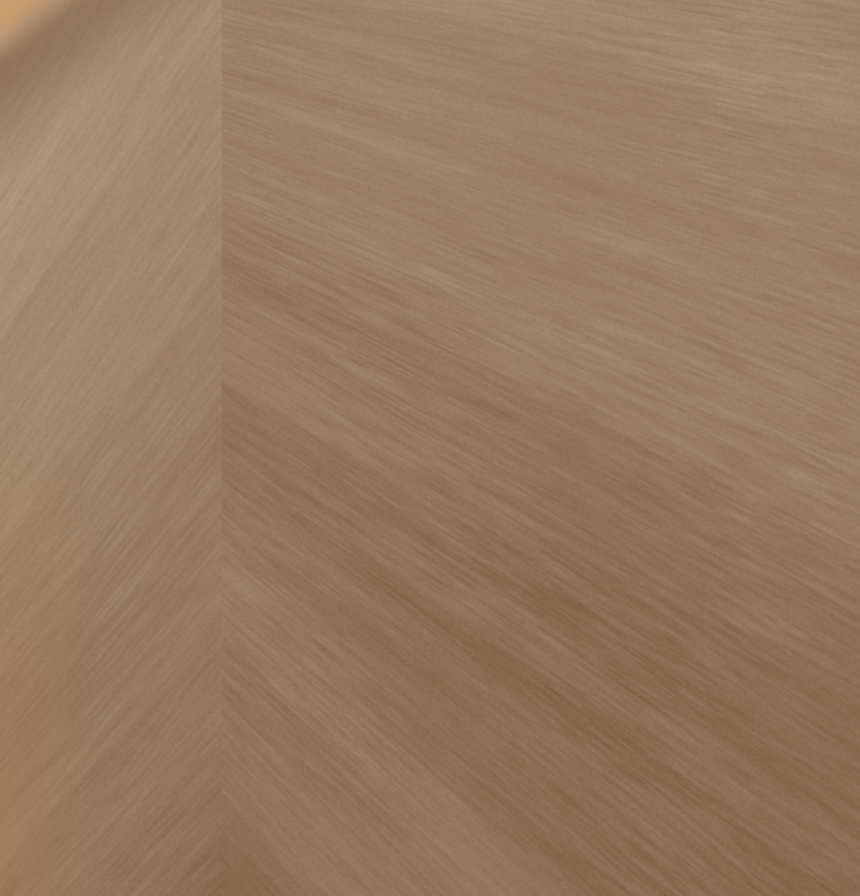
Give the GLSL for this texture, as a WebGL 2 fragment shader.

```glsl
#version 300 es
precision highp float;
// Two wood veneer panels meeting at a vertical seam, with opposed fanning grain.
// Each panel reads layered value noise in polar coordinates about a far pivot,
// so bands and fibres spread gently; soft light and a bright corner go on top.

uniform vec2 u_resolution;
out vec4 outColor;

// Lengths are in canvas heights.
const float SEAM_X = 0.2474;
const float SEAM_SOFTNESS = 0.0012;
const vec2 LEFT_PIVOT = vec2(-1.60, -1.83);
const vec2 RIGHT_PIVOT = vec2(-0.755, 1.224);
const float LEFT_DENSITY = 1.75;   // grain lines per angle, relative
const float RIGHT_DENSITY = 1.0;

const vec3 DARK_WOOD = vec3(0.540, 0.424, 0.325);
const vec3 LIGHT_WOOD = vec3(0.640, 0.540, 0.440);
const vec3 WARM_EDGE = vec3(0.670, 0.495, 0.325);
const vec3 CORNER_GLOW = vec3(0.800, 0.620, 0.420);
const vec3 CORNER_SHADE = vec3(0.450, 0.330, 0.230);

const float BAND_STRENGTH = 0.42;
const float STREAK_STRENGTH = 0.16;
const float FIBRE_STRENGTH = 0.50;
const float FIBRE_STRETCH = 0.048;  // smaller makes longer fibres
const float MOTTLE_STRENGTH = 0.18;
const float GRIT_STRENGTH = 0.20;

// Integer hash to 0..1
float hash(vec2 cell) {
    uvec2 q = uvec2(ivec2(cell)) * uvec2(1597u, 3643u);
    uint n = (q.x ^ (q.y << 7)) * 12289u;
    n = (n ^ (n >> 15)) * 40503u;
    n = (n ^ (n >> 13)) * 60493u;
    return float((n ^ (n >> 16)) & 65535u) / 65535.0;
}

// Smooth value noise, centred on zero
float noise(vec2 p) {
    vec2 i = floor(p);
    vec2 f = fract(p);
    f = f * f * (3.0 - 2.0 * f);
    float low = mix(hash(i), hash(i + vec2(1.0, 0.0)), f.x);
    float high = mix(hash(i + vec2(0.0, 1.0)), hash(i + 1.0), f.x);
    return mix(low, high, f.y) - 0.5;
}

// Grain along rays from the pivot: wide bands, streaks, then fine fibres
float grain(vec2 p, vec2 pivot, float density, float seed) {
    vec2 ray = p - pivot;
    float along = length(ray);
    float across = atan(ray.y, ray.x) * density;
    across += 0.006 * noise(vec2(along * 3.0, across * 6.0) + seed);

    float bands = noise(vec2(across * 17.0, along * 1.0) + seed)
                + 0.7 * noise(vec2(across * 41.0, along * 1.7) + seed * 2.0);
    float streaks = noise(vec2(across * 95.0, along * 2.6) + seed * 3.0)
                  + 0.7 * noise(vec2(across * 210.0, along * 6.0) + seed * 4.0);
    float fibres = 0.0;
    float frequency = 400.0;
    for (int k = 0; k < 3; k++) {
        fibres += noise(vec2(across * frequency, along * frequency * FIBRE_STRETCH)
                        + seed * float(5 + k)) * 0.5;
        frequency *= 1.35;
    }
    // Fibres stand out in patches
    float patches = 0.85 + 0.7 * noise(vec2(across * 12.0, along * 5.0) + seed * 9.0);
    return BAND_STRENGTH * bands + STREAK_STRENGTH * streaks
         + FIBRE_STRENGTH * fibres * patches;
}

void main() {
    vec2 p = gl_FragCoord.xy / u_resolution.y;

    // Broad light on each panel, plus its grain
    float leftTone = 0.32 + 1.05 * p.y - 1.40 * p.x
                   + 0.85 * grain(p, LEFT_PIVOT, LEFT_DENSITY, 17.0);
    float rightTone = 0.06 + 0.78 * p.y
                    + grain(p, RIGHT_PIVOT, RIGHT_DENSITY, 43.0);

    // Join the panels
    float edge = max(SEAM_SOFTNESS, 0.75 / u_resolution.y);
    float side = smoothstep(SEAM_X - edge, SEAM_X + edge, p.x);
    float tone = mix(leftTone, rightTone, side);

    // Cloudy mottling and fine surface grit
    tone += MOTTLE_STRENGTH * noise(p * 4.5 + 7.0);
    tone += GRIT_STRENGTH * noise(p * 420.0);
    vec3 color = mix(DARK_WOOD, LIGHT_WOOD, tone);

    // Warm light along the lower left edge
    float warmth = (1.0 - smoothstep(0.0, 0.12, p.x))
                 * (1.0 - smoothstep(0.05, 0.60, p.y));
    color = mix(color, WARM_EDGE, 0.38 * warmth);

    // Blurred bright corner with a soft shade beneath it
    float corner = dot(vec2(p.x, 1.0 - p.y), vec2(10.8, 13.5));
    float shade = smoothstep(0.4, 1.1, corner) * (1.0 - smoothstep(1.1, 2.8, corner));
    color = mix(color, CORNER_SHADE, 0.45 * shade);
    color = mix(color, CORNER_GLOW, 1.0 - smoothstep(0.0, 1.1, corner));

    outColor = vec4(color, 1.0);
}
```
